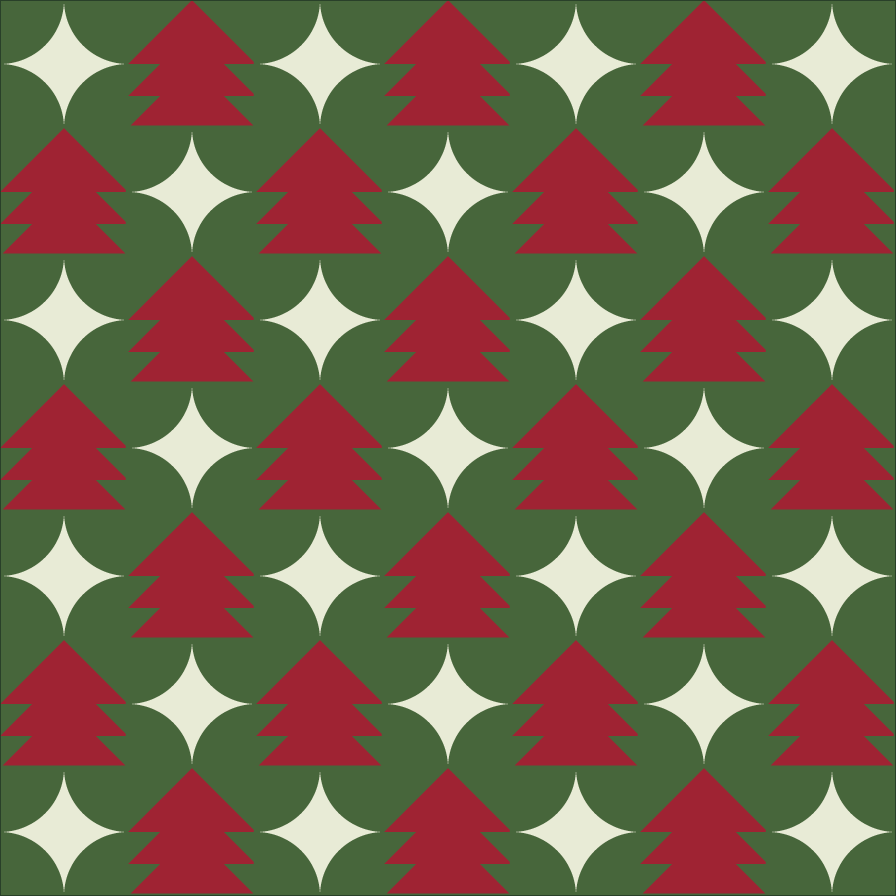
A WebGL 1 fragment shader for this pattern:

```glsl
precision highp float;

// Checkerboard of four-pointed stars and three-tier fir trees on flat green.
// Stars are what four corner circles leave of a cell; trees are stacked
// triangles. Edges are smoothed by averaging a grid of samples per pixel.

uniform vec2 u_resolution;

const float CELLS = 7.0;            // cells across and down
const vec3 GREEN = vec3(0.28, 0.40, 0.23);
const vec3 RED   = vec3(0.625, 0.137, 0.20);
const vec3 CREAM = vec3(0.91, 0.92, 0.84);
const vec3 RIM   = vec3(0.16, 0.25, 0.16);

const float STAR_RADIUS = 0.5;      // corner circles, in cells
const float TIER_HEIGHT = 0.5;      // height of each tree triangle
const float TIER_STEP   = 0.25;     // drop from one tier to the next
const float TREE_BASE   = 0.98;     // depth of the foot below the cell top
const float TREE_RIGHT  = 0.482;    // the right-hand tips are trimmed here
const float RIM_WIDTH   = 0.001;    // thin outline, as a share of the canvas
const int SAMPLES = 4;              // samples per pixel along each axis

// Signed distance to the star; p is measured from the cell centre.
float starDistance(vec2 p) {
  return STAR_RADIUS - length(0.5 - abs(p));
}

// Signed bound of the tree: a union of three right-angled triangles.
float treeDistance(vec2 p) {
  float depth = 0.5 - p.y;
  float tree = 1.0;
  for (int i = 0; i < 3; i++) {
    float apex = float(i) * TIER_STEP;
    float slope = (abs(p.x) - (depth - apex)) * 0.7071;
    float foot = depth - min(apex + TIER_HEIGHT, TREE_BASE);
    tree = min(tree, max(slope, foot));
  }
  return max(tree, p.x - TREE_RIGHT);
}

vec3 patternColor(vec2 uv) {
  vec2 grid = uv * CELLS;
  vec2 cell = floor(grid);
  vec2 p = grid - cell - 0.5;

  // Even cells hold stars, odd cells hold trees.
  bool isStar = mod(cell.x + cell.y, 2.0) < 0.5;
  float d = isStar ? starDistance(p) : treeDistance(p);
  vec3 color = d < 0.0 ? (isStar ? CREAM : RED) : GREEN;

  // Hairline rim around the canvas.
  vec2 toEdge = min(uv, 1.0 - uv);
  return min(toEdge.x, toEdge.y) < RIM_WIDTH ? RIM : color;
}

void main() {
  vec3 sum = vec3(0.0);
  for (int j = 0; j < SAMPLES; j++) {
    for (int i = 0; i < SAMPLES; i++) {
      vec2 offset = (vec2(float(i), float(j)) + 0.5) / float(SAMPLES) - 0.5;
      sum += patternColor((gl_FragCoord.xy + offset) / u_resolution);
    }
  }
  gl_FragColor = vec4(sum / float(SAMPLES * SAMPLES), 1.0);
}
```
